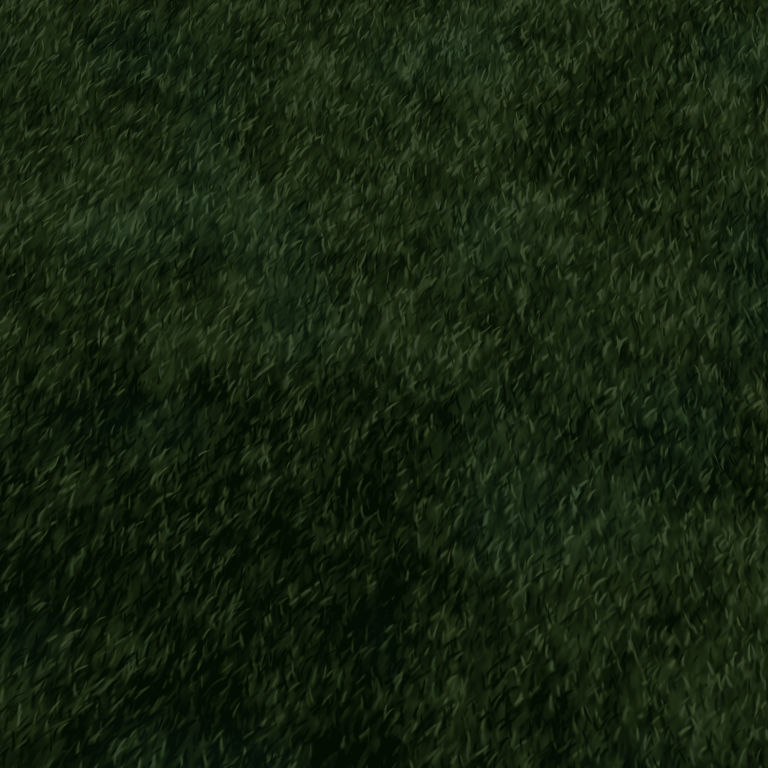
A WebGL 1 fragment shader for this texture:

```glsl
precision highp float;

uniform vec2 u_resolution;

#define CELLS 33.0          // blade cells across the near edge
#define PERSPECTIVE 0.55    // extra density at the far edge
#define LAYERS 6
#define LEAN 0.36           // mean tilt to the right, radians
#define LEAN_SPREAD 1.3
#define BLADE_WIDTH 0.21
#define BLADE_CONTRAST 1.4
#define BLADE_OPACITY 0.78
#define STREAK_CONTRAST 0.75
#define CLUMP_CONTRAST 0.5
#define BASE_TONE 0.35

float hash(vec2 p) {
  return fract(sin(dot(p, vec2(127.1, 311.7))) * 43758.5453);
}

float noise(vec2 p) {
  vec2 cell = floor(p), f = fract(p);
  f = f * f * (3.0 - 2.0 * f);
  float low = mix(hash(cell), hash(cell + vec2(1.0, 0.0)), f.x);
  float high = mix(hash(cell + vec2(0.0, 1.0)), hash(cell + 1.0), f.x);
  return mix(low, high, f.y);
}

vec2 rotate(vec2 p, float angle) {
  float c = cos(angle), s = sin(angle);
  return vec2(c * p.x - s * p.y, s * p.x + c * p.y);
}

// Soft, bent, tapering blade: x = coverage, y = position from root to tip
vec2 blade(vec2 p, float halfLength, float width, float bend) {
  p.x -= bend * p.y * p.y;
  float along = clamp(0.5 + 0.5 * p.y / halfLength, 0.0, 1.0);
  float halfWidth = width * mix(1.0, 0.45, along);
  float side = 1.0 - smoothstep(0.0, halfWidth, abs(p.x));
  float ends = 1.0 - smoothstep(0.35, 1.0, abs(p.y) / halfLength);
  return vec2(side * ends, along);
}

// Blends one layer of scattered blades over surface = (tone, warmth)
vec2 addBlades(vec2 surface, vec2 p, float ground, float layer) {
  vec2 cell = floor(p);
  for (int j = -1; j <= 1; j++) {
    for (int i = -1; i <= 1; i++) {
      vec2 id = cell + vec2(float(i), float(j));
      vec2 seed = id + layer * vec2(17.3, 41.9);
      vec2 center = id + vec2(hash(seed), hash(seed + 3.7));
      float tilt = LEAN + LEAN_SPREAD * (hash(seed + 7.1) - 0.5);
      float halfLength = mix(0.4, 0.8, hash(seed + 11.3));
      float width = BLADE_WIDTH * mix(0.7, 1.3, hash(seed + 15.9));
      float bend = 0.7 * (hash(seed + 19.7) - 0.3);
      vec2 shape = blade(rotate(p - center, tilt), halfLength, width, bend);
      float light = hash(seed + 23.1);
      float tone = ground + BLADE_CONTRAST * (light * light - 0.3) * mix(0.75, 1.15, shape.y);
      float warmth = hash(seed + 29.5) - 0.45;
      surface = mix(surface, vec2(tone, warmth), shape.x * BLADE_OPACITY);
    }
  }
  return surface;
}

vec3 grassColor(float tone) {
  vec3 shadow = vec3(0.015, 0.05, 0.008);
  vec3 leaf = vec3(0.098, 0.152, 0.062);
  vec3 tip = vec3(0.22, 0.28, 0.17);
  vec3 color = mix(shadow, leaf, clamp(tone / 0.45, 0.0, 1.0));
  return mix(color, tip, clamp((tone - 0.45) / 0.55, 0.0, 1.0));
}

void main() {
  vec2 uv = gl_FragCoord.xy / u_resolution.y;

  // Receding ground plane
  vec2 field = vec2((uv.x - 0.5) * (1.0 + PERSPECTIVE * uv.y),
                    uv.y + 0.5 * PERSPECTIVE * uv.y * uv.y);

  // Broad light and clumps
  float shade = 0.1 * smoothstep(0.2, 0.9, uv.y) - 0.02;
  shade -= 0.17 * (1.0 - smoothstep(0.05, 0.5, length((uv - vec2(0.25, 0.2)) * vec2(0.8, 1.1))));
  float clumps = 0.6 * noise(field * 9.0 + 4.2) + 0.4 * noise(field * 23.0 + 8.6) - 0.5;
  float ground = BASE_TONE + shade + CLUMP_CONTRAST * clumps;

  // Fine slanted undergrowth
  vec2 slanted = rotate(field, LEAN);
  float streaks = 0.65 * noise(slanted * vec2(105.0, 38.0) + 50.0)
                + 0.35 * noise(slanted * vec2(190.0, 75.0) + 90.0) - 0.5;
  vec2 surface = vec2(ground + STREAK_CONTRAST * streaks, 0.0);

  // Overlapping blades
  for (int k = 0; k < LAYERS; k++) {
    float layer = float(k) + 1.0;
    vec2 offset = layer * vec2(0.37, 0.61);
    surface = addBlades(surface, field * CELLS * (1.0 + 0.05 * layer) + offset, ground, layer);
  }

  // Warm blades and cool hazy patches
  vec3 color = grassColor(surface.x);
  float haze = smoothstep(0.55, 0.95, noise(field * 6.0 + 31.0));
  color += surface.y * vec3(0.025, 0.01, -0.02) * smoothstep(0.1, 0.7, surface.x);
  color += haze * vec3(0.004, 0.014, 0.018);
  gl_FragColor = vec4(clamp(color, 0.0, 1.0), 1.0);
}
```
